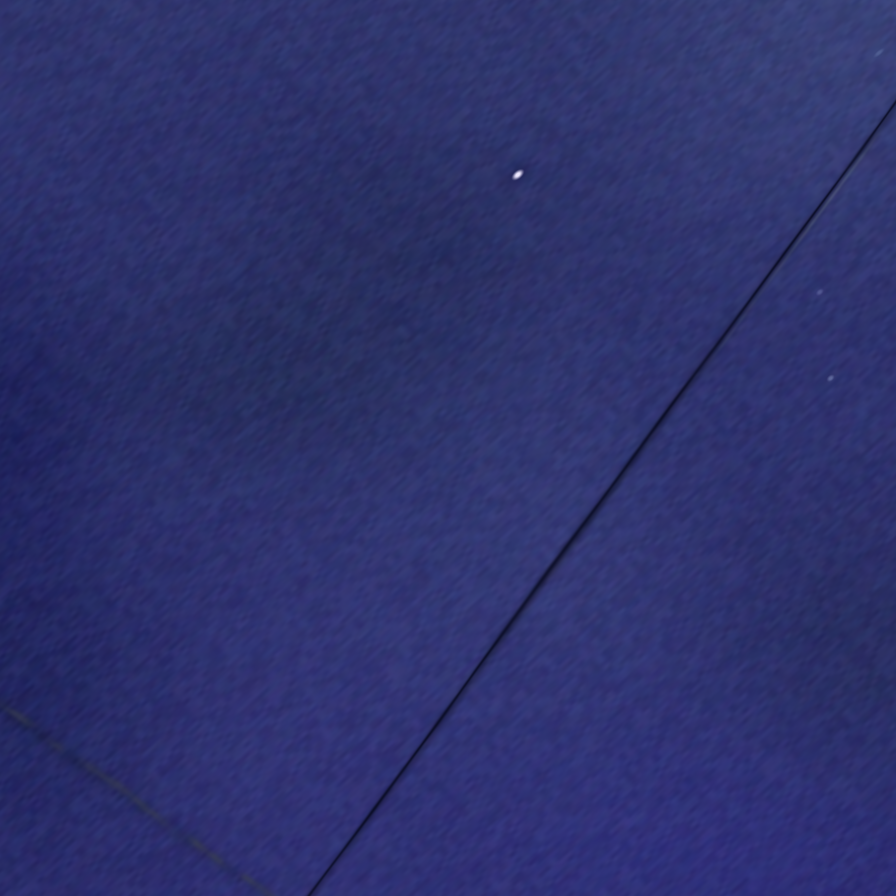
Give the GLSL for this texture, as a Shadertoy shader.

```glsl
// Dark blue felt-like panel with a long diagonal seam, a faint second seam and
// a bright speck. Broad soft glows set the tone; stretched value noise makes
// the slanted nap, and distances to lines and ellipses draw the details.

float hash(vec2 p) {
    return fract(sin(dot(p, vec2(127.1, 311.7))) * 43758.5453);
}

float noise(vec2 p) {
    vec2 cell = floor(p), f = fract(p);
    f = f * f * (3.0 - 2.0 * f);
    return mix(mix(hash(cell), hash(cell + vec2(1, 0)), f.x),
               mix(hash(cell + vec2(0, 1)), hash(cell + vec2(1, 1)), f.x), f.y);
}

float fbm(vec2 p) {
    float sum = 0.0, amp = 0.5;
    for (int i = 0; i < 4; i++) {
        sum += amp * (noise(p) - 0.5);
        p = mat2(0.8, 0.6, -0.6, 0.8) * p * 2.03 + 7.3;
        amp *= 0.5;
    }
    return sum;
}

// Soft elliptical falloff around a centre
float glow(vec2 p, vec2 centre, vec2 radius) {
    vec2 d = (p - centre) / radius;
    return exp(-dot(d, d));
}

// Soft ridge across a signed distance
float band(float dist, float width) {
    return exp(-dist * dist / (width * width));
}

// Signed distance to the line through a and b, positive on its left
float lineDistance(vec2 p, vec2 a, vec2 b) {
    vec2 dir = normalize(b - a);
    return dot(p - a, vec2(-dir.y, dir.x));
}

// Small ellipse slanted up to the right, with a smooth rim
float speck(vec2 p, vec2 centre, vec2 radius) {
    vec2 d = mat2(0.77, -0.64, 0.64, 0.77) * (p - centre) / radius;
    return 1.0 - smoothstep(0.2, 1.3, length(d));
}

// Broad light and shade of the cloth
vec3 clothTone(vec2 p) {
    vec3 col = mix(vec3(0.178, 0.185, 0.437), vec3(0.183, 0.205, 0.425), p.y);
    col += vec3(0.035, 0.045, 0.040) * glow(p, vec2(0.95, 1.0), vec2(0.34, 0.26));
    col += vec3(0.020, 0.028, 0.025) * glow(p, vec2(0.58, 0.42), vec2(0.20, 0.28));
    col += vec3(0.010, 0.004, 0.045) * glow(p, vec2(0.82, 0.05), vec2(0.28, 0.16));
    col += vec3(0.012, 0.010, 0.020) * glow(p, vec2(0.36, 0.14), vec2(0.18, 0.20));
    col -= vec3(0.035, 0.024, 0.070) * glow(p, vec2(0.30, 0.58), vec2(0.20, 0.11));
    col -= vec3(0.024, 0.020, 0.050) * glow(p, vec2(0.46, 0.74), vec2(0.18, 0.12));
    col -= vec3(0.050, 0.050, 0.055) * glow(p, vec2(-0.02, 0.54), vec2(0.13, 0.20));
    col -= vec3(0.040, 0.034, 0.055) * glow(p, vec2(0.0, 0.22), vec2(0.18, 0.18));
    col -= vec3(0.026, 0.016, 0.060) * glow(p, vec2(0.97, 0.25), vec2(0.15, 0.16));
    return col;
}

void mainImage(out vec4 fragColor, in vec2 fragCoord) {
    vec2 p = fragCoord / iResolution.xy;
    vec3 col = clothTone(p);

    // Blotches and slanted nap
    vec2 nap = mat2(0.74, -0.67, 0.67, 0.74) * p;
    float fine = noise(nap * vec2(110.0, 235.0)) - 0.5;
    float coarse = fbm(nap * vec2(45.0, 90.0));
    col += vec3(0.9, 1.0, 1.1) * (0.042 * fine + 0.030 * coarse + 0.030 * fbm(p * 6.0));

    // Gentle drift of hue between violet and teal
    float hue = noise(nap * vec2(70.0, 130.0) + 31.0) - 0.5;
    col += vec3(-0.018, 0.016, 0.006) * hue;
    col.b += 0.030 * (noise(nap * vec2(80.0, 150.0) + 77.0) - 0.5);

    // Main seam: uneven soft groove, shaded and pale lips on its right
    float seam = lineDistance(p, vec2(0.345, 0.0), vec2(1.0, 0.885));
    seam += 0.0022 * (noise(vec2(p.y * 11.0, 4.0)) - 0.5);
    float middle = glow(p, vec2(0.64, 0.40), vec2(0.16, 0.20));
    float lip = smoothstep(0.25, 0.9, noise(vec2(p.y * 16.0, 9.0)));
    float lipLight = lip * (0.5 + glow(p, vec2(0.91, 0.76), vec2(0.08)));
    col += vec3(0.08, 0.09, 0.06) * lipLight * band(seam + 0.0048, 0.0020);
    col *= 1.0 - (0.22 + 0.15 * middle) * band(seam + 0.002, 0.0050);
    float wander = 0.75 + 0.5 * noise(vec2(p.y * 30.0, 17.0));
    float groove = band(seam, (0.0017 + 0.0006 * middle) * wander);
    float depth = 0.72 + 0.18 * noise(vec2(p.y * 22.0, 2.0));
    col = mix(col, vec3(0.035, 0.045, 0.14), depth * groove);

    // Faint worn seam in the lower left corner, broken into patches
    float worn = lineDistance(p, vec2(0.0, 0.215), vec2(0.30, 0.0));
    worn += 0.005 * (noise(p * 22.0) - 0.5);
    float wear = smoothstep(0.15, 0.9, noise(p * 50.0)) * (0.6 + 0.4 * noise(p * 150.0));
    col -= vec3(0.025, 0.018, 0.060) * band(worn + 0.001, 0.0085);
    col = mix(col, vec3(0.22, 0.24, 0.33), 0.75 * wear * band(worn - 0.001, 0.0045));

    // Bright speck with a dim halo, and a few lesser flecks
    vec2 spot = vec2(0.578, 0.805);
    col -= 0.03 * glow(p, spot, vec2(0.014));
    col = mix(col, vec3(0.93, 0.91, 1.0), speck(p, spot, vec2(0.0072, 0.0040)));
    float flecks = speck(p, vec2(0.927, 0.578), vec2(0.0045, 0.003))
                 + 0.6 * speck(p, vec2(0.915, 0.674), vec2(0.0045, 0.003))
                 + 0.5 * speck(p, vec2(0.981, 0.941), vec2(0.007, 0.0025));
    col += vec3(0.18, 0.20, 0.18) * flecks;

    fragColor = vec4(clamp(col, 0.0, 1.0), 1.0);
}
```
